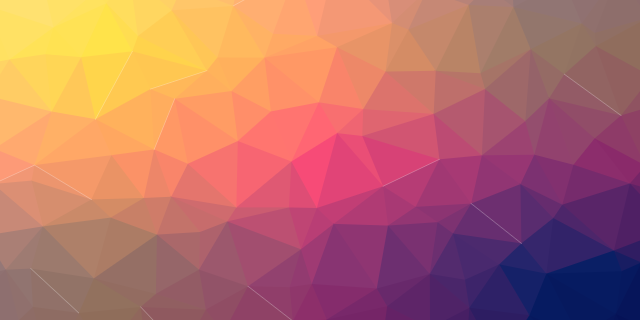
Write a Shadertoy shader that draws this background.

```glsl
// Low-poly sheet of triangles shaded from yellow through pink to navy.

const vec3 PALE_YELLOW = vec3(1.00, 0.88, 0.46);
const vec3 YELLOW      = vec3(1.00, 0.89, 0.25);
const vec3 PINK        = vec3(1.00, 0.29, 0.47);
const vec3 NAVY        = vec3(0.00, 0.14, 0.42);
const vec3 DARK_NAVY   = vec3(0.02, 0.07, 0.34);
const float YELLOW_STOP = 0.17;
const float NAVY_STOP   = 0.83;
const vec2 CELL = vec2(0.147, 0.134);  // lattice spacing, in canvas heights
const float JITTER = 0.80;             // vertex scatter, in cells
const float SEAM_CHANCE = 0.06;
const float SEAM_WIDTH = 0.0022;
const float SEAM_STRENGTH = 0.30;

// Linear RGB to white-relative XYZ
const mat3 RGB_TO_XYZ = mat3(0.4339, 0.2126, 0.0178,
                             0.3762, 0.7152, 0.1095,
                             0.1899, 0.0722, 0.8727);

// Perceptual space: cube roots of XYZ, where blends equal Lab blends
vec3 toPerceptual(vec3 rgb) {
    return pow(RGB_TO_XYZ * pow(rgb, vec3(2.2)), vec3(1.0 / 3.0));
}

vec3 toRgb(vec3 c) {
    vec3 linearRgb = inverse(RGB_TO_XYZ) * (c * c * c);
    return pow(clamp(linearRgb, 0.0, 1.0), vec3(1.0 / 2.2));
}

float ramp(float from, float to, float t) {
    return clamp((t - from) / (to - from), 0.0, 1.0);
}

vec3 palette(float t) {
    vec3 c = mix(toPerceptual(PALE_YELLOW), toPerceptual(YELLOW), ramp(0.0, YELLOW_STOP, t));
    c = mix(c, toPerceptual(PINK), ramp(YELLOW_STOP, 0.5, t));
    c = mix(c, toPerceptual(NAVY), ramp(0.5, NAVY_STOP, t));
    return mix(c, toPerceptual(DARK_NAVY), ramp(NAVY_STOP, 1.0, t));
}

// Equal blend of a horizontal and a vertical gradient
vec3 fieldColor(vec2 p, float aspect) {
    return toRgb(0.5 * (palette(p.x / aspect) + palette(1.0 - p.y)));
}

vec2 hash2(vec2 p) {
    vec3 q = fract(p.xyx * vec3(0.1031, 0.1030, 0.0973));
    q += dot(q, q.yzx + 33.33);
    return fract((q.xx + q.yz) * q.zy);
}

vec2 vertexAt(vec2 id) {
    return (id + JITTER * (hash2(id + 40.0) - 0.5)) * CELL;
}

float cross2(vec2 a, vec2 b) { return a.x * b.y - a.y * b.x; }

// Signed distance to the line a-b, positive on its right side
float edgeDistance(vec2 p, vec2 a, vec2 b) {
    return cross2(p - a, normalize(b - a));
}

// Adds one counter-clockwise triangle, weighted by its pixel coverage
void addTriangle(inout vec4 sum, vec2 p, vec2 a, vec2 b, vec2 c, float aspect, float pixel) {
    float d = max(edgeDistance(p, a, b), max(edgeDistance(p, b, c), edgeDistance(p, c, a)));
    float coverage = clamp(0.5 - d / pixel, 0.0, 1.0);
    if (coverage > 0.0) sum += coverage * vec4(fieldColor((a + b + c) / 3.0, aspect), 1.0);
}

float segmentDistance(vec2 p, vec2 a, vec2 b) {
    vec2 ab = b - a;
    return length(p - a - ab * clamp(dot(p - a, ab) / dot(ab, ab), 0.0, 1.0));
}

void mainImage(out vec4 fragColor, in vec2 fragCoord) {
    float pixel = 1.0 / iResolution.y;
    float aspect = iResolution.x * pixel;
    vec2 p = fragCoord * pixel;
    vec2 home = floor(p / CELL);
    vec4 sum = vec4(0.0);
    float seam = 0.0;

    for (int j = -1; j <= 1; j++)
    for (int i = -1; i <= 1; i++) {
        vec2 id = home + vec2(i, j);
        vec2 a = vertexAt(id);
        vec2 b = vertexAt(id + vec2(1, 0));
        vec2 c = vertexAt(id + vec2(1, 1));
        vec2 d = vertexAt(id + vec2(0, 1));

        // Delaunay test: split along b-d when angles at b and d exceed a half turn
        float angleSine = cross2(c - b, a - b) * dot(a - d, c - d)
                        + dot(c - b, a - b) * cross2(a - d, c - d);
        if (angleSine < 0.0) {
            vec2 first = a;
            a = b; b = c; c = d; d = first;
        }
        addTriangle(sum, p, a, b, c, aspect, pixel);
        addTriangle(sum, p, a, c, d, aspect, pixel);

        // A few diagonals show a pale hairline
        if (hash2(id + 91.0).x < SEAM_CHANCE) {
            float gap = segmentDistance(p, a, c) - 0.5 * SEAM_WIDTH;
            seam = max(seam, clamp(0.5 - gap / pixel, 0.0, 1.0));
        }
    }

    vec3 color = sum.rgb / max(sum.a, 0.001);
    fragColor = vec4(mix(color, vec3(1.0), SEAM_STRENGTH * seam), 1.0);
}
```
